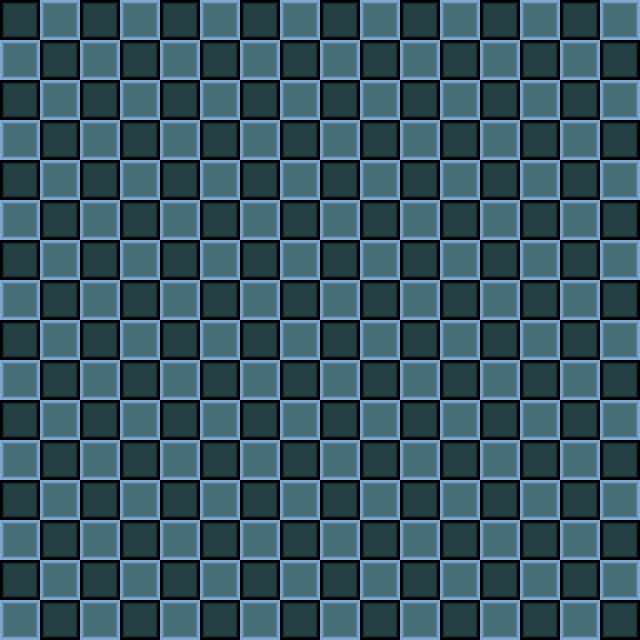
Reproduce this pattern procedurally as a WebGL 1 fragment shader.

```glsl
precision highp float;
// Checkerboard of teal and dark green tiles, each with a soft-edged border inside.

uniform vec2 u_resolution;

// Tile colour: border at the rim, fading to the face further in.
vec3 tile(vec3 border, vec3 face, float depth) {
  return mix(border, face, smoothstep(0.03, 0.125, depth));
}

void main() {
  // One unit per tile, 16 tiles up the canvas.
  float pixel = 16.0 / u_resolution.y;
  vec2 p = gl_FragCoord.xy * pixel;

  // Distance to the nearest tile edge along each axis.
  vec2 edge = 0.5 - abs(fract(p) - 0.5);
  float depth = min(edge.x, edge.y);

  // Alternating sign per axis, smoothed over one pixel at the edges.
  vec2 parity = 1.0 - 2.0 * mod(floor(p), 2.0);
  vec2 side = parity * clamp(2.0 * edge / pixel, 0.0, 1.0);
  float checker = 0.5 + 0.5 * side.x * side.y;

  vec3 dark = tile(vec3(0.0, 0.005, 0.008), vec3(0.14, 0.25, 0.26), depth);
  vec3 light = tile(vec3(0.485, 0.66, 0.82), vec3(0.27, 0.43, 0.47), depth);
  gl_FragColor = vec4(mix(dark, light, checker), 1.0);
}
```
